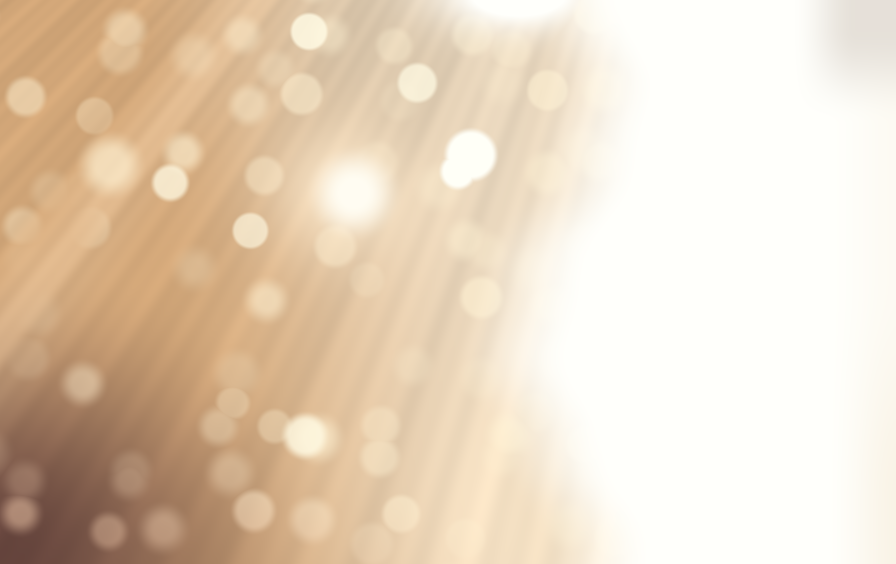
Write a WebGL 1 fragment shader that draws this background.

```glsl
precision highp float;
// Warm bokeh background: tan to white light with a shadowed lower left corner.
// Rays fan out from a source above the canvas as layered sines of the slope;
// blurred discs come from jittered cells, plus a few larger accent lights.

uniform vec2 u_resolution;

vec2 hash2(vec2 p) {
  vec2 q = vec2(dot(p, vec2(127.1, 311.7)), dot(p, vec2(269.5, 183.3)));
  return fract(sin(q) * 43758.5);
}

// Soft elliptical falloff, 1 at the centre
float glow(vec2 p, vec2 centre, vec2 size) {
  vec2 d = (p - centre) / size;
  return exp(-dot(d, d));
}

// Disc with an adjustable blur on its rim
float disc(vec2 p, vec2 centre, float radius, float blur) {
  return 1.0 - smoothstep(radius - blur, radius + blur, length(p - centre));
}

// Lights scattered over jittered cells, with random size, blur and strength
float scatteredLights(vec2 p, float cell, float seed) {
  vec2 base = floor(p / cell);
  float light = 0.0;
  for (int j = -1; j <= 1; j++) {
    for (int i = -1; i <= 1; i++) {
      vec2 id = base + vec2(float(i), float(j));
      vec2 offset = hash2(id + seed);
      vec2 kind = hash2(id + seed + 37.0);
      float radius = mix(0.024, 0.037, kind.x);
      float blur = mix(0.004, 0.020, kind.y);
      float strength = step(0.35, kind.x) * mix(0.25, 0.60, offset.y);
      vec2 centre = (id + 0.15 + 0.7 * offset) * cell;
      light = max(light, strength * disc(p, centre, radius, blur));
    }
  }
  return light;
}

// Slope of the ray through p: small at the right, large at the left
float raySlope(vec2 p) {
  vec2 toSource = vec2(1.43, 2.24) - p;
  return toSource.x / toSource.y;
}

vec3 backdrop(vec2 p) {
  vec3 tan_ = vec3(0.82, 0.65, 0.47);
  vec3 cream = vec3(0.93, 0.86, 0.76);
  vec3 col = mix(tan_, cream, smoothstep(0.25, 0.95, p.x + 0.12 * (p.y - 0.5)));
  col = mix(col, vec3(0.83, 0.76, 0.66), 0.7 * glow(p, vec2(0.66, 0.97), vec2(0.22, 0.25)));
  col = mix(col, vec3(0.98, 0.90, 0.78), 0.7 * glow(p, vec2(0.95, 0.05), vec2(0.25, 0.30)));

  // Brown shadow in the lower left
  float shadow = 1.0 - smoothstep(0.0, 0.62, length((p - vec2(0.0, 0.02)) * vec2(1.0, 1.15)));
  return mix(col, vec3(0.40, 0.27, 0.24), shadow);
}

vec3 addRays(vec3 col, vec2 p) {
  float s = raySlope(p);
  float streaks = 0.4 * sin(s * 47.0 + 1.0) + 0.35 * sin(s * 113.0 + 2.0)
                + 0.25 * sin(s * 241.0);
  col *= 1.0 + 0.045 * streaks;
  float band = exp(-pow((s - 0.775) / 0.045, 2.0));
  return mix(col, vec3(0.96, 0.82, 0.66), band * (0.45 + 0.15 * streaks));
}

vec3 addLights(vec3 col, vec2 p) {
  vec3 warm = mix(vec3(0.92, 0.76, 0.64), vec3(1.0, 0.95, 0.83), smoothstep(0.05, 0.45, p.y + 0.4 * p.x));
  float field = max(scatteredLights(p, 0.125, 3.0), 0.6 * scatteredLights(p + 0.06, 0.17, 19.0));
  float quiet = exp(-pow((raySlope(p) - 0.79) / 0.07, 2.0)) * (1.0 - smoothstep(0.1, 0.35, p.x));
  col = mix(col, warm, field * (1.0 - quiet));

  // Broad flare and the accent lights
  vec3 pale = vec3(1.0, 0.98, 0.89);
  col = mix(col, vec3(1.0, 0.93, 0.82), 0.75 * glow(p, vec2(0.61, 0.66), vec2(0.12, 0.11)));
  col = mix(col, vec3(1.0, 0.99, 0.95), disc(p, vec2(0.628, 0.657), 0.055, 0.035));
  col = mix(col, warm, 0.65 * disc(p, vec2(0.196, 0.707), 0.045, 0.022));
  col = mix(col, pale, 0.85 * disc(p, vec2(0.548, 0.944), 0.032, 0.004));
  col = mix(col, pale, 0.75 * disc(p, vec2(0.740, 0.853), 0.034, 0.005));
  col = mix(col, pale, 0.65 * disc(p, vec2(0.444, 0.591), 0.031, 0.004));
  col = mix(col, pale, 0.75 * disc(p, vec2(0.302, 0.676), 0.031, 0.006));
  col = mix(col, pale, 0.80 * disc(p, vec2(0.541, 0.227), 0.036, 0.010));
  float twin = max(disc(p, vec2(0.835, 0.725), 0.044, 0.007), disc(p, vec2(0.812, 0.696), 0.030, 0.006));
  return mix(col, vec3(1.0, 1.0, 0.97), twin);
}

vec3 addWhiteHaze(vec3 col, vec2 p) {
  float edge = 1.05 + 0.07 * cos(7.4 * (p.y - 0.82)) + 0.008 * sin(p.y * 31.0);
  float haze = smoothstep(edge - 0.17, edge + 0.04, p.x);
  haze = max(haze, min(1.0, 1.5 * glow(p, vec2(0.92, 1.01), vec2(0.13, 0.06))));
  col = mix(col, vec3(1.0, 1.0, 0.985), haze);

  // Dimmer right rim and grey upper corner
  col = mix(col, vec3(0.97, 0.94, 0.88), 0.8 * smoothstep(1.46, 1.60, p.x) * (1.0 - 0.6 * smoothstep(0.1, 0.5, p.y)));
  return mix(col, vec3(0.90, 0.88, 0.85), smoothstep(1.40, 1.52, p.x) * smoothstep(0.78, 0.95, p.y));
}

void main() {
  vec2 p = gl_FragCoord.xy / u_resolution.y;
  vec3 col = addRays(backdrop(p), p);
  col = addLights(col, p);
  col = addWhiteHaze(col, p);
  gl_FragColor = vec4(clamp(col, 0.0, 1.0), 1.0);
}
```
